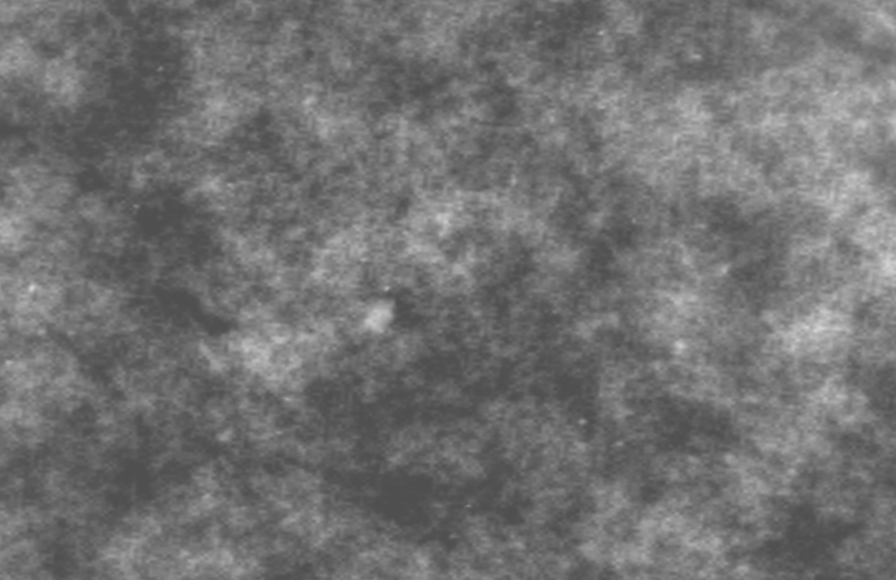
Give the GLSL for this texture, as a Shadertoy shader.

```glsl
#define BASE_GREY 0.447
#define GRAIN_CONTRAST 0.9
#define GRAIN_SKEW 0.9
#define COARSE_FREQ 4.5
#define OCTAVE_GAIN 0.84
#define FLECK_CELLS 19.0
#define FLECK_SHARE 0.22
#define FLECK_GAIN 0.24
#define SEAM_GAIN 0.035
#define DARKEST 0.305

float hash(vec2 p) {
    return fract(sin(dot(p, vec2(127.1, 311.7))) * 43758.5453);
}

float valueNoise(vec2 p) {
    vec2 cell = floor(p), f = fract(p);
    f = f * f * (3.0 - 2.0 * f);
    float low = mix(hash(cell), hash(cell + vec2(1, 0)), f.x);
    float high = mix(hash(cell + vec2(0, 1)), hash(cell + vec2(1, 1)), f.x);
    return mix(low, high, f.y);
}

// Cloudy mottling with strong fine octaves, centred on zero
float mottle(vec2 p) {
    float sum = 0.0, total = 0.0, amp = 1.0;
    mat2 turn = mat2(0.8, 0.6, -0.6, 0.8);
    for (int i = 0; i < 6; i++) {
        sum += amp * (valueNoise(p) - 0.5);
        total += amp;
        amp *= OCTAVE_GAIN;
        p = turn * p * 2.03 + vec2(17.3, 9.1);
    }
    return sum / total;
}

// Sparse pale flecks, with a few dark ones
float flecks(vec2 p) {
    vec2 home = floor(p);
    float sum = 0.0;
    for (int y = -1; y <= 1; y++)
    for (int x = -1; x <= 1; x++) {
        vec2 cell = home + vec2(x, y);
        float present = step(hash(cell + 5.7), FLECK_SHARE);
        vec2 centre = cell + vec2(hash(cell + 1.3), hash(cell + 8.9));
        float size = mix(0.08, 0.24, pow(hash(cell + 3.1), 2.0));
        vec2 d = (p - centre) / (size * vec2(1.3, 0.9));
        float strength = hash(cell + 6.4) - 0.15;
        sum += present * strength * exp(-dot(d, d));
    }
    return sum;
}

// Thin soft line, broken up along its length
float seam(float offset, float along) {
    float d = offset / 0.006;
    return exp(-d * d) * smoothstep(0.25, 0.8, valueNoise(vec2(along * 9.0, 4.0)));
}

// Uneven light: pale upper right and left edge, dim middle
float broadShade(vec2 p, float width) {
    float corner = smoothstep(0.6, 1.0, p.x / width) * smoothstep(0.3, 0.95, p.y);
    float edge = 1.0 - smoothstep(0.0, 0.28, p.x / width);
    vec2 d = (p - vec2(0.4 * width, 0.62)) / vec2(0.5, 0.4);
    return 0.13 * corner + 0.03 * edge - 0.045 * exp(-dot(d, d));
}

void mainImage(out vec4 fragColor, in vec2 fragCoord) {
    vec2 p = fragCoord / iResolution.y;
    float width = iResolution.x / iResolution.y;

    // Mottling, slightly drawn out sideways
    float grain = mottle(p * vec2(0.9, 1.12) * COARSE_FREQ + 3.0);
    float grey = BASE_GREY + broadShade(p, width);
    grey += GRAIN_CONTRAST * grain + GRAIN_SKEW * (grain * grain - 0.0066);

    // Flecks and one larger pale patch, with ragged outlines
    vec2 ragged = vec2(valueNoise(p * 50.0), valueNoise(p * 50.0 + 31.0)) - 0.5;
    grey += FLECK_GAIN * flecks((p + 0.01 * ragged) * FLECK_CELLS);
    vec2 patchPos = (p - vec2(0.425 * width, 0.455) + 0.018 * ragged) / vec2(0.025, 0.029);
    grey += 0.25 * exp(-pow(dot(patchPos, patchPos), 2.0));

    // Faint upright and level seams
    grey += SEAM_GAIN * (seam(p.x - 0.15 * width, p.y) + seam(p.x - 0.83 * width, p.y));
    grey += SEAM_GAIN * (seam(p.y - 0.79, p.x) + seam(p.y - 0.15, p.x + 3.0));

    // Soft floor keeps the shadows flat
    float over = grey - DARKEST;
    grey = DARKEST + 0.5 * (over + sqrt(over * over + 0.0009));
    fragColor = vec4(vec3(clamp(grey, 0.0, 0.82)), 1.0);
}
```
